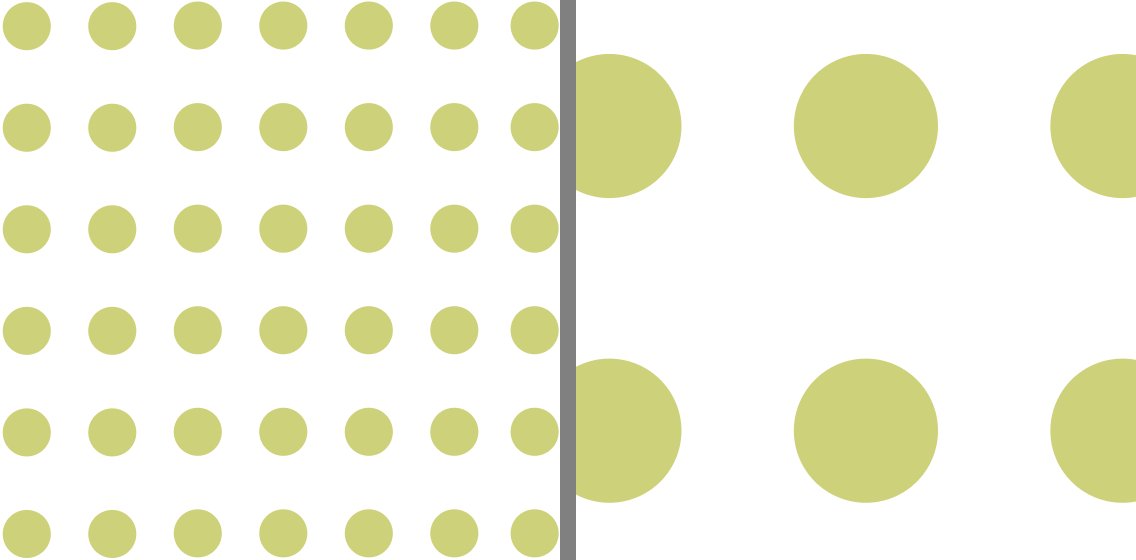
Left, the full canvas; right, a detail of the centre.
A WebGL 2 fragment shader for this pattern:

```glsl
#version 300 es
precision highp float;
// Flat olive dots on white, seven columns by six rows.
// Each pixel finds its nearest dot on the grid, with small column offsets,
// and shades by the distance to that dot's rim.

#define GRID_COUNT vec2(7.0, 6.0)
#define FIRST_CENTER vec2(0.0478, 0.0476)
#define PITCH vec2(0.1527, 0.18135)
#define DOT_RADIUS 0.0429
#define LAST_COLUMN_SHIFT -0.0093
#define LEFT_COLUMNS 2.0
#define LEFT_COLUMNS_DROP 0.0011
#define DOT_COLOR vec3(0.805, 0.818, 0.473)
#define PAPER_COLOR vec3(1.0)

uniform vec2 u_resolution;
out vec4 fragColor;

// Center of the dot in a cell, including the uneven column placement
vec2 dotCenter(vec2 cell) {
    vec2 center = FIRST_CENTER + cell * PITCH;
    center.x += LAST_COLUMN_SHIFT * step(GRID_COUNT.x - 1.5, cell.x);
    center.y -= LEFT_COLUMNS_DROP * (1.0 - step(LEFT_COLUMNS - 0.5, cell.x));
    return center;
}

void main() {
    vec2 uv = gl_FragCoord.xy / u_resolution;
    float pixel = 1.0 / min(u_resolution.x, u_resolution.y);

    // Nearest cell, kept inside the grid
    vec2 cell = floor((uv - FIRST_CENTER) / PITCH + 0.5);
    cell = clamp(cell, vec2(0.0), GRID_COUNT - 1.0);

    // Signed distance to the rim, smoothed over one pixel
    float rim = length(uv - dotCenter(cell)) - DOT_RADIUS;
    float coverage = clamp(0.5 - rim / pixel, 0.0, 1.0);

    fragColor = vec4(mix(PAPER_COLOR, DOT_COLOR, coverage), 1.0);
}
```
